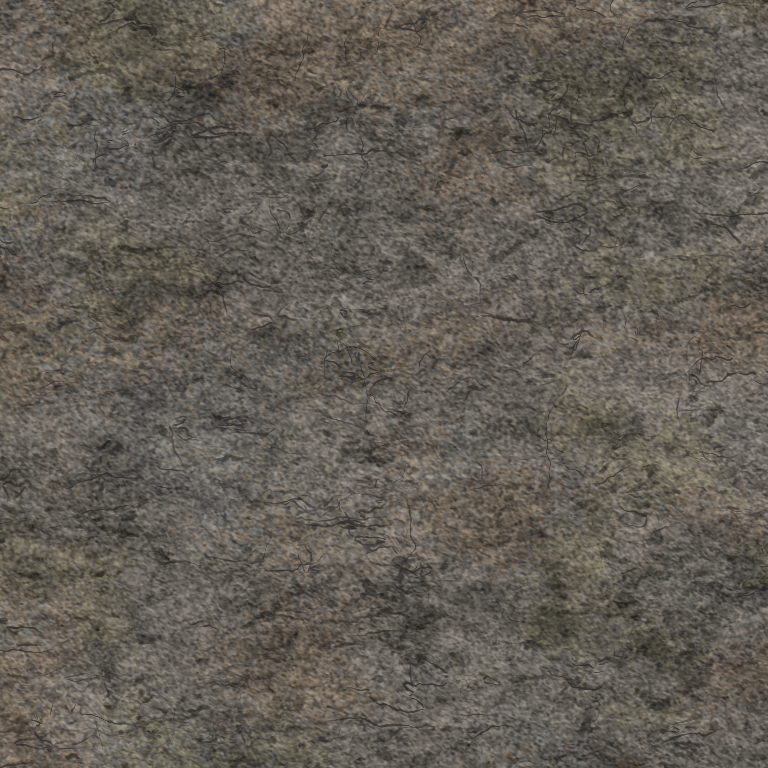
This texture is drawn by a three.js fragment shader. Its source:

```glsl
// Weathered grey-brown rock face with rough grain, stains and fine, mostly level cracks.
varying vec2 vUv;

// Colours
const vec3 STONE = vec3(0.408, 0.389, 0.364);
const vec3 WARM_TINT = vec3(1.05, 0.99, 0.92);
const vec3 OLIVE_TINT = vec3(1.01, 1.01, 0.92);
const vec3 COOL_TINT = vec3(0.975, 1.00, 1.025);
const vec3 CRACK_COLOUR = vec3(0.165, 0.150, 0.150);

// Feature sizes, in cells per canvas
const vec2 PATCH_SCALE = vec2(6.0, 10.0);
const vec2 LUMP_SCALE = vec2(22.0, 36.0);
const vec2 CHIP_SCALE = vec2(70.0, 115.0);
const vec2 GRAIN_SCALE = vec2(215.0, 330.0);
const vec2 STRATA_SCALE = vec2(2.6, 9.0);
const vec2 FISSURE_SCALE = vec2(9.0, 17.0);

// Strengths
const float PATCH_CONTRAST = 0.42;
const float LUMP_CONTRAST = 0.42;
const float CHIP_CONTRAST = 0.42;
const float GRAIN_CONTRAST = 0.80;
const float RELIEF = 0.60;
const float STAIN_DARKNESS = 0.18;
const float PIT_DARKNESS = 0.30;
const float CREASE_DARKNESS = 0.20;
const float CRACK_WIDTH = 0.0019;
const float GRAIN_ANGLE = 0.42;

float hash(vec2 p) {
  vec3 q = fract(p.xyx * 0.1031);
  q += dot(q, q.yzx + 33.33);
  return fract((q.x + q.y) * q.z);
}

float noise(vec2 p) {
  vec2 cell = floor(p);
  vec2 f = fract(p);
  f = f * f * (3.0 - 2.0 * f);
  float low = mix(hash(cell), hash(cell + vec2(1.0, 0.0)), f.x);
  float high = mix(hash(cell + vec2(0.0, 1.0)), hash(cell + 1.0), f.x);
  return mix(low, high, f.y);
}

// Layered noise, centred on zero
float fbm(vec2 p) {
  float sum = 0.0;
  float weight = 0.5;
  for (int i = 0; i < 4; i++) {
    sum += weight * (noise(p) - 0.5);
    p = mat2(0.96, 0.28, -0.28, 0.96) * p * 2.03 + 17.3;
    weight *= 0.52;
  }
  return sum;
}

// Thin line along the zero contour of a noise field; steep parts fade out
float crackLine(vec2 p, vec2 scale, float seed, float width) {
  vec2 e = vec2(0.001, 0.0);
  float f = fbm(p * scale + seed);
  vec2 slope = vec2(fbm((p + e.xy) * scale + seed) - f,
                    fbm((p + e.yx) * scale + seed) - f) / e.x;
  float steepness = max(length(slope), 0.8);
  float level = smoothstep(0.25, 0.75, abs(slope.y) / steepness);
  return level * (1.0 - smoothstep(width * 0.2, width, abs(f) / steepness));
}

// Cracks broken into short runs by masks
float cracks(vec2 p) {
  float strataMask = smoothstep(-0.02, 0.18, fbm(p * vec2(8.0, 11.0) + 71.0));
  float fissureMask = smoothstep(0.0, 0.18, fbm(p * vec2(13.0, 16.0) + 23.0));
  float width = CRACK_WIDTH * (0.5 + noise(p * 60.0 + 9.0));
  float strata = crackLine(p, STRATA_SCALE, 41.0, width * 1.2);
  float ledge = crackLine(p, STRATA_SCALE * 1.6, 87.0, width);
  float fissure = crackLine(p, FISSURE_SCALE, 133.0, width * 0.9);
  float branch = crackLine(p.yx, FISSURE_SCALE * 0.7, 171.0, width * 0.8);
  return max(max(strata, ledge) * strataMask, max(fissure, 0.8 * branch) * fissureMask);
}

// Bumps at lump and chip size, for the lighting
float height(vec2 p) {
  return fbm(p * LUMP_SCALE + 5.0) + 0.45 * fbm(p * CHIP_SCALE + 61.0);
}

void main() {
  // Jagged warp for the large shapes, turned frame for the grain
  vec2 wobble = vec2(fbm(vUv * 26.0 + 3.0), fbm(vUv * 26.0 + 51.0));
  vec2 p = vUv + 0.024 * wobble;
  float c = cos(GRAIN_ANGLE);
  float s = sin(GRAIN_ANGLE);
  vec2 turned = mat2(c, s, -s, c) * vUv + 0.006 * wobble + 1.0;

  // Brightness from broad patches down to single grains
  float broad = fbm(p * PATCH_SCALE + 11.0);
  float lumps = fbm(p * LUMP_SCALE + 5.0);
  float chips = fbm(turned * CHIP_SCALE + 29.0);
  float grain = 0.6 * noise(turned * GRAIN_SCALE)
              + 0.4 * noise(turned.yx * GRAIN_SCALE.yx * 1.37 + 13.0) - 0.5;
  float relief = height(p) - height(p + vec2(-0.0015, 0.0030));
  float tone = 1.0 + PATCH_CONTRAST * broad + LUMP_CONTRAST * lumps
             + CHIP_CONTRAST * chips + GRAIN_CONTRAST * grain + RELIEF * relief;

  // Dark stains, shadowed pits and hairline creases
  float stain = smoothstep(0.14, 0.28, fbm(p * vec2(11.0, 16.0) + 203.0));
  float pit = smoothstep(0.15, 0.27, fbm(p * vec2(42.0, 80.0) + 151.0));
  float crease = 1.0 - smoothstep(0.0, 0.035, abs(fbm(p * vec2(24.0, 46.0) + 251.0)));
  crease *= smoothstep(0.0, 0.15, fbm(p * vec2(15.0, 22.0) + 277.0));
  tone *= 1.0 - STAIN_DARKNESS * stain - PIT_DARKNESS * pit - CREASE_DARKNESS * crease;

  // Mineral tints, in patches with a little speckle
  float speckle = 0.30 * (noise(turned * 210.0 + 7.0) - 0.5);
  float warm = smoothstep(-0.02, 0.26, fbm(p * vec2(5.0, 9.0) + 307.0) + speckle);
  float olive = smoothstep(0.0, 0.26, fbm(p * vec2(8.0, 11.0) + 401.0) + speckle);
  float cool = smoothstep(0.0, 0.24, fbm(p * vec2(7.0, 9.0) + 509.0) - speckle);
  vec3 tint = mix(vec3(1.0), COOL_TINT, cool);
  tint = mix(tint, OLIVE_TINT, olive);
  tint = mix(tint, WARM_TINT, warm);

  vec3 colour = STONE * tint * max(tone, 0.35);
  colour = mix(colour, CRACK_COLOUR, 0.7 * cracks(p));
  gl_FragColor = vec4(colour, 1.0);
}
```
